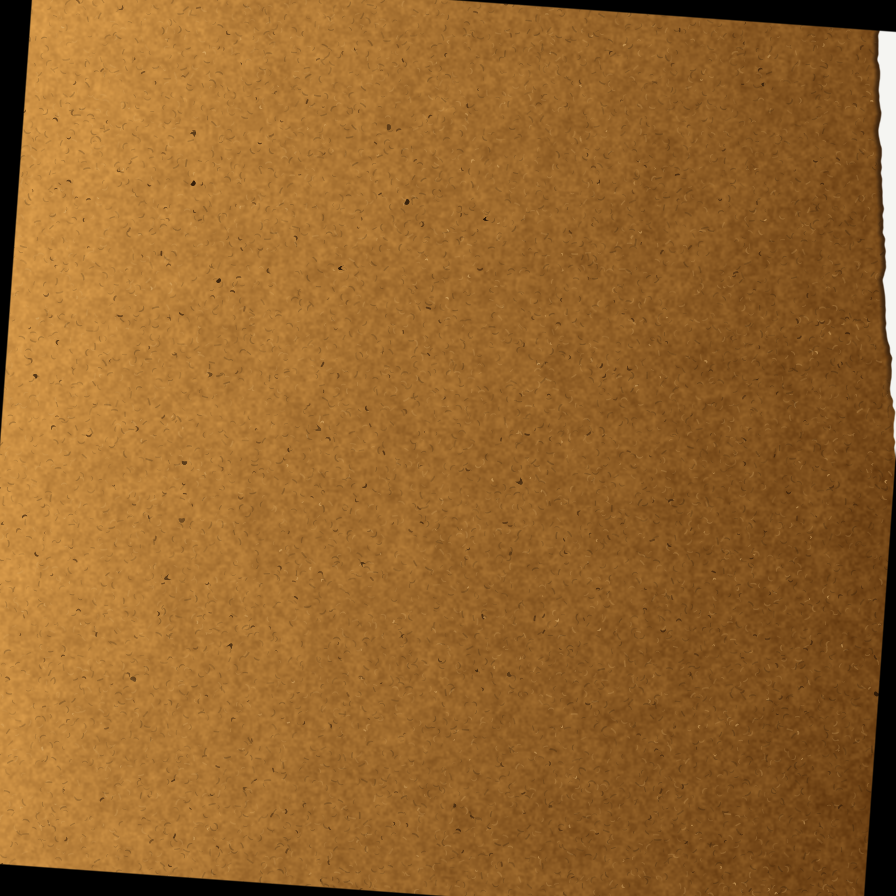
A WebGL 1 fragment shader for this texture:

```glsl
precision highp float;
// Sheet of brown kraft cardboard, slightly tilted on black, with a torn right edge over white.
uniform vec2 u_resolution;

const vec3 KRAFT_DARK = vec3(0.53, 0.34, 0.13);
const vec3 KRAFT_LIGHT = vec3(0.77, 0.54, 0.25);
const vec3 FLECK_DARK = vec3(0.20, 0.11, 0.035);
const vec3 FLECK_PALE = vec3(0.88, 0.70, 0.43);
const vec3 TORN_SHADE = vec3(0.20, 0.12, 0.05);
const vec3 WHITE = vec3(0.96, 0.96, 0.95);
const vec3 BLACK = vec3(0.0);
const float TILT = 0.0717;         // radians, clockwise
const float HALF_SIDE = 0.499;
const float LIGHT_LEFT = 1.01;     // position in the kraft ramp at the left
const float LIGHT_FALL = 1.31;     // loss of light towards the right
const float LIGHT_RISE = 0.30;     // gain of light towards the top
const float GRAIN = 0.66;
const float MOTTLE = 0.30;
const float RIB_COUNT = 62.0;      // faint corrugation
const float RIB_DEPTH = 0.018;
const float TEAR_X = 0.981;
const float TEAR_CURVE = 0.09;

float hash(vec2 p) {
  vec3 q = fract(vec3(p.xyx) * 0.1031);
  q += dot(q, q.yzx + 33.33);
  return fract((q.x + q.y) * q.z);
}

float noise(vec2 p) {
  vec2 cell = floor(p);
  vec2 f = fract(p);
  f = f * f * (3.0 - 2.0 * f);
  float low = mix(hash(cell), hash(cell + vec2(1.0, 0.0)), f.x);
  float high = mix(hash(cell + vec2(0.0, 1.0)), hash(cell + 1.0), f.x);
  return mix(low, high, f.y);
}

mat2 rotation(float a) {
  return mat2(cos(a), sin(a), -sin(a), cos(a));
}

// Scattered curved strokes; lengths and widths are in cells.
float flecks(vec2 p, float cells, float density, float halfLength, float width, float seed) {
  vec2 q = p * cells;
  vec2 home = floor(q);
  float soft = 0.6 * cells / u_resolution.x;
  float cover = 0.0;
  for (int j = -1; j <= 1; j++) {
    for (int i = -1; i <= 1; i++) {
      vec2 cell = home + vec2(float(i), float(j));
      vec2 key = cell + seed;
      float present = step(hash(key + 3.7), density);
      vec2 center = cell + vec2(hash(key + 11.3), hash(key + 27.9));
      vec2 d = rotation(6.2832 * hash(key + 41.1)) * (q - center);
      float size = mix(0.45, 1.0, hash(key + 59.3));
      float reach = halfLength * size;
      d.y += (hash(key + 73.7) - 0.5) * d.x * d.x / max(reach, 0.01);
      d.x -= clamp(d.x, -reach, reach);
      float radius = width * size;
      float mark = 1.0 - smoothstep(radius - soft, radius + soft, length(d));
      cover = max(cover, present * mark * mix(0.4, 1.0, hash(key + 91.9)));
    }
  }
  return cover;
}

vec3 cardboard(vec2 uv, vec2 p) {
  // Light falls from the left, strongest at the very edge
  float tone = LIGHT_LEFT - LIGHT_FALL * uv.x + LIGHT_RISE * (uv.y - 0.5);
  tone += 0.16 * exp(-9.0 * uv.x);
  // Paper pulp at several sizes
  float warp = noise(p * 60.0);
  float grain = 0.45 * noise(p * 270.0 + warp) + 0.35 * noise(rotation(0.7) * p * 150.0 + 19.0)
              + 0.20 * noise(rotation(1.9) * p * 390.0 + 47.0);
  float mottle = 0.6 * noise(p * 70.0 + 8.0) + 0.4 * noise(p * vec2(24.0, 17.0) + 31.0);
  tone += GRAIN * (grain - 0.5) + MOTTLE * (mottle - 0.5);
  tone += RIB_DEPTH * sin(6.2832 * RIB_COUNT * p.x + 2.0 * noise(p * 9.0));
  vec3 color = mix(KRAFT_DARK, KRAFT_LIGHT, tone);

  // Fibres, then small chips, then the few big specks
  color = mix(color, color * 0.68, 0.6 * flecks(p, 95.0, 0.5, 0.32, 0.09, 5.0));
  color = mix(color, FLECK_PALE, 0.24 * flecks(p, 85.0, 0.35, 0.26, 0.08, 130.0));
  color = mix(color, FLECK_DARK, 0.7 * flecks(p, 42.0, 0.28, 0.09, 0.045, 260.0));
  color = mix(color, FLECK_PALE, 0.6 * flecks(p, 40.0, 0.16, 0.05, 0.04, 390.0));
  return mix(color, FLECK_DARK * 0.7, 0.95 * flecks(p, 14.0, 0.2, 0.018, 0.036, 520.0));
}

void main() {
  vec2 uv = gl_FragCoord.xy / u_resolution;
  float pixel = 1.0 / u_resolution.x;
  vec2 board = rotation(TILT) * (uv - 0.5);
  vec3 color = cardboard(uv, board + 2.0);

  // Torn edge: a ragged curve with a dark rim, white behind it
  float drop = 0.965 - uv.y;
  float tear = TEAR_X + TEAR_CURVE * drop * abs(drop);
  tear += 0.005 * (noise(vec2(uv.y * 48.0, 4.0)) - 0.5) + 0.002 * (noise(vec2(uv.y * 150.0, 9.0)) - 0.5);
  float beyond = uv.x - tear;
  float upper = smoothstep(0.50, 0.62, uv.y);
  color = mix(color, TORN_SHADE, 0.85 * upper * smoothstep(-0.008, -0.001, beyond));
  color = mix(color, WHITE, smoothstep(-pixel, pixel, beyond) * step(0.45, uv.y));

  // Black surround of the tilted square
  float outside = max(abs(board.x), abs(board.y)) - HALF_SIDE;
  color = mix(color, BLACK, smoothstep(-pixel, pixel, outside));
  gl_FragColor = vec4(color, 1.0);
}
```
